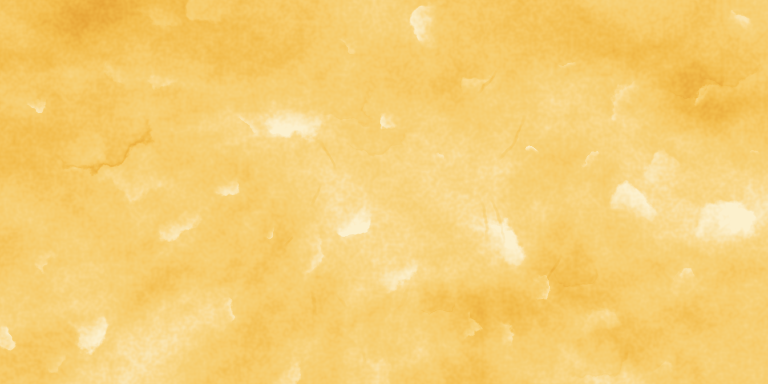
Reproduce this texture procedurally as a WebGL 1 fragment shader.

```glsl
precision highp float;
// Golden watercolour wash on paper: fanned streaks, pale blooms, amber stains and fine hairs.
uniform vec2 u_resolution;

// Pigment ramp, dark to pale
const vec3 AMBER  = vec3(0.90, 0.63, 0.20);
const vec3 OCHRE  = vec3(0.95, 0.74, 0.30);
const vec3 HONEY  = vec3(0.96, 0.77, 0.36);
const vec3 GOLD   = vec3(0.97, 0.80, 0.42);
const vec3 STRAW  = vec3(0.97, 0.82, 0.47);
const vec3 BUTTER = vec3(0.98, 0.85, 0.55);
const vec3 CREAM  = vec3(0.98, 0.89, 0.67);
const vec3 PAPER  = vec3(0.99, 0.94, 0.80);

// Lengths are in canvas heights, strengths in tone units
const vec2  FAN_CENTRE     = vec2(1.10, 0.62);
const vec2  MAIN_STAIN     = vec2(0.24, 0.67);
const float WASH_SCALE     = 2.3;
const float WASH_DEPTH     = 2.3;
const float STREAK_DEPTH   = 1.4;
const float MOTTLE_SCALE   = 13.0;
const float MOTTLE_DEPTH   = 0.55;
const float GRAIN_SCALE    = 95.0;
const float GRAIN_DEPTH    = 0.68;
const float CORNER_DEPTH   = 0.95;
const float BLOOM_STRENGTH = 2.6;
const float STAIN_STRENGTH = 1.1;
const float HAIR_STRENGTH  = 1.2;
const float BASE_TONE      = 0.14;
const int BLOOMS = 44;
const int STAINS = 8;
const int HAIRS  = 12;

vec2 hash2(vec2 p) {
  vec3 q = fract(p.xyx * vec3(0.1031, 0.1030, 0.0973));
  q += dot(q, q.yzx + 33.33);
  return fract((q.xx + q.yz) * q.zy);
}

float slope(vec2 cell, vec2 offset) {
  float a = 6.2832 * hash2(cell + 71.0).x;
  return dot(vec2(cos(a), sin(a)), offset);
}

float noise(vec2 p) {
  vec2 i = floor(p), f = p - i;
  vec2 u = f * f * f * (f * (f * 6.0 - 15.0) + 10.0);
  vec2 e = vec2(1.0, 0.0);
  return mix(mix(slope(i, f), slope(i + e, f - e), u.x),
             mix(slope(i + e.yx, f - e.yx), slope(i + 1.0, f - 1.0), u.x), u.y);
}

float fbm(vec2 p) {
  float sum = 0.0, gain = 1.0;
  for (int i = 0; i < 5; i++) {
    sum += gain * noise(p);
    p = mat2(1.6, 1.2, -1.2, 1.6) * p + 13.7;
    gain *= 0.5;
  }
  return sum;
}

vec2 turn(vec2 p, float a) {
  return vec2(cos(a) * p.x + sin(a) * p.y, cos(a) * p.y - sin(a) * p.x);
}

// Streaks radiating sideways and down, fading near the hub and above it
float streaks(vec2 p) {
  vec2 q = p - FAN_CENTRE;
  float r = length(q), a = atan(q.x, -q.y);
  float mask = smoothstep(0.1, 0.6, r) * (1.0 - smoothstep(1.6, 2.5, abs(a)));
  return mask * (noise(vec2(a * 5.0, r * 3.4)) + 0.6 * noise(vec2(a * 12.0 + 9.0, r * 6.0)));
}

// Pale lifted patches, crisp along one rim and melting away on the other
float blooms(vec2 p) {
  float pale = 0.0;
  for (int i = 0; i < BLOOMS; i++) {
    float k = float(i);
    vec2 h = hash2(vec2(k, 3.0)), g = hash2(vec2(k, 19.0)), s = hash2(vec2(k, 41.0));
    vec2 c = vec2((k + h.x) / float(BLOOMS) * 2.0, fract(k * 0.618 + 0.25 * h.y));
    vec2 axis = c - FAN_CENTRE;
    float size = mix(0.022, 0.095, g.x * g.x);
    vec2 l = turn(p - c, atan(axis.y, axis.x) + (g.y - 0.5) * 1.6) / size;
    l.y = l.y * mix(1.1, 2.2, s.x) + 0.3 * l.x * l.x;
    float d = length(l);
    float body = (1.0 - smoothstep(0.7, 1.05, d)) * smoothstep(-0.9, 0.85, l.y);
    float halo = 0.22 * exp(-0.8 * d * d);
    pale = max(pale, (body + halo) * mix(0.35, 1.0, s.y));
  }
  return pale;
}

// Amber pools whose pigment gathers along the lower rim
float stains(vec2 p) {
  float dark = 0.0;
  for (int i = 0; i < STAINS; i++) {
    float k = float(i), first = 1.0 - step(0.5, k);
    vec2 h = hash2(vec2(k, 87.0)), g = hash2(vec2(k, 53.0));
    vec2 c = mix(vec2(0.5 + 1.5 * fract(k * 0.618 + 0.2 * h.x), h.y), MAIN_STAIN, first);
    vec2 l = (p - c) / (mix(0.035 + 0.05 * g.x, 0.125, first) * vec2(1.2, 0.9));
    float d = length(l), side = smoothstep(0.1, 0.8, dot(l, vec2(0.45, -0.89)));
    float pool = (1.0 - smoothstep(0.0, 1.1, d)) + 0.7 * side * (1.0 - smoothstep(0.94, 1.02, d));
    float rim = side * exp(-pow((d - 0.95) / 0.06, 2.0));
    dark += mix(0.6, 1.4, first) * pool + mix(0.3, 1.2, first) * rim;
  }
  return dark;
}

// Thin, steep, slightly curved brush hairs around the hub
float hairs(vec2 p) {
  float dark = 0.0;
  for (int i = 0; i < HAIRS; i++) {
    vec2 h = hash2(vec2(float(i), 131.0)), g = hash2(vec2(float(i), 149.0));
    vec2 c = FAN_CENTRE + vec2(0.7, 0.75) * (h - vec2(0.5, 0.75));
    float reach = mix(0.02, 0.09, g.x);
    vec2 l = turn(p - c, (g.y - 0.5) * 1.4);
    l.x += 1.8 * l.y * l.y;
    float taper = 1.0 - smoothstep(0.3, 1.0, abs(l.y) / reach);
    dark += taper * (1.0 - smoothstep(0.001, 0.006, abs(l.x))) * mix(0.4, 1.0, h.y);
  }
  return dark;
}

vec3 pigment(float t) {
  vec3 c = mix(AMBER, OCHRE, clamp((t + 3.4) / 1.76, 0.0, 1.0));
  c = mix(c, HONEY, clamp((t + 1.64) / 0.76, 0.0, 1.0));
  c = mix(c, GOLD, clamp((t + 0.88) / 0.65, 0.0, 1.0));
  c = mix(c, STRAW, clamp((t + 0.23) / 0.71, 0.0, 1.0));
  c = mix(c, BUTTER, clamp((t - 0.48) / 0.80, 0.0, 1.0));
  c = mix(c, CREAM, clamp((t - 1.28) / 0.77, 0.0, 1.0));
  return mix(c, PAPER, clamp((t - 2.05) / 1.25, 0.0, 1.0));
}

void main() {
  vec2 p = gl_FragCoord.xy / u_resolution.y;
  vec2 ragged = p + 0.036 * vec2(fbm(p * 12.0), fbm(p * 12.0 + 40.0));
  vec2 drift = 0.25 * vec2(noise(p * 2.0 + 5.0), noise(p * 2.0 + 25.0));
  float tone = BASE_TONE + WASH_DEPTH * fbm((p + drift) * WASH_SCALE * vec2(0.75, 1.2) + 3.0);
  tone += STREAK_DEPTH * streaks(p + 0.5 * drift + 0.5 * (ragged - p));
  tone += MOTTLE_DEPTH * fbm(ragged * MOTTLE_SCALE + 60.0);
  tone -= CORNER_DEPTH * (1.0 - smoothstep(0.1, 1.0, p.x)) * smoothstep(0.15, 0.8, p.y);
  tone -= STAIN_STRENGTH * stains(ragged);
  tone += BLOOM_STRENGTH * blooms(ragged);
  tone -= HAIR_STRENGTH * hairs(p + 0.3 * (ragged - p));
  tone += GRAIN_DEPTH * (noise(p * GRAIN_SCALE) + 0.8 * noise(p * GRAIN_SCALE * 0.45));
  gl_FragColor = vec4(pigment(tone), 1.0);
}
```
